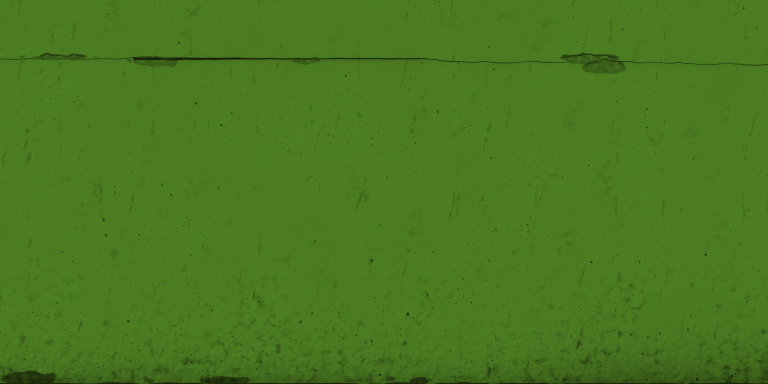
A Shadertoy shader for this texture:

```glsl
// Weathered green plaster: a horizontal crack with flaked chips, faint
// scratches, scattered pits and grime that thickens toward the floor.
// Gradient noise breaks up every layer; all layers add to one darkness value.

const vec3 PAINT = vec3(0.293, 0.488, 0.132);
const vec3 SOOT = vec3(0.065, 0.075, 0.015);
const float MOTTLE = 0.018;
const float GRAIN = 0.04;
const float STAIN = 0.17;
const float SCRATCH = 0.20;
const float PIT = 0.68;
const float GRIME = 0.48;
const float CRACK_Y = 0.847;
const float STRONG_START = 0.349;
const float STRONG_END = 1.135;

// Flaked spots: centre, then radii
const int CHIP_COUNT = 8;
const vec4 CHIPS[CHIP_COUNT] = vec4[](
    vec4(0.160, 0.851, 0.055, 0.006), vec4(0.397, 0.840, 0.048, 0.011),
    vec4(0.800, 0.842, 0.026, 0.006), vec4(1.540, 0.847, 0.066, 0.012),
    vec4(1.575, 0.826, 0.048, 0.017), vec4(0.075, 0.014, 0.065, 0.017),
    vec4(0.585, 0.007, 0.052, 0.010), vec4(1.092, 0.007, 0.026, 0.010));

vec2 hash2(vec2 p) {
    vec3 q = fract(vec3(p.xyx) * vec3(0.1031, 0.1030, 0.0973));
    q += dot(q, q.yzx + 33.33);
    return fract((q.xx + q.yz) * q.zy);
}

float gradientNoise(vec2 p) {
    vec2 i = floor(p), f = fract(p);
    vec2 u = f * f * f * (f * (f * 6.0 - 15.0) + 10.0);
    vec2 e = vec2(0.0, 1.0);
    float a = dot(hash2(i) * 2.0 - 1.0, f);
    float b = dot(hash2(i + e.yx) * 2.0 - 1.0, f - e.yx);
    float c = dot(hash2(i + e.xy) * 2.0 - 1.0, f - e.xy);
    float d = dot(hash2(i + e.yy) * 2.0 - 1.0, f - e.yy);
    return mix(mix(a, b, u.x), mix(c, d, u.x), u.y);
}

float fbm(vec2 p) {
    float sum = 0.0, amp = 1.0;
    for (int i = 0; i < 4; i++) {
        sum += amp * gradientNoise(p);
        p = mat2(1.6, 1.2, -1.2, 1.6) * p + 7.3;
        amp *= 0.55;
    }
    return sum;
}

// One randomly sized pit in some of the cells
float pits(vec2 p, float cells, float density, float size, float aa) {
    vec2 g = p * cells, id = floor(g);
    vec2 r = hash2(id + cells), s = hash2(id + cells * 2.0 + 19.0);
    vec2 q = (fract(g) - mix(vec2(0.2), vec2(0.8), r)) / cells;
    float radius = size * mix(0.5, 1.0, s.y * s.y);
    float d = length(q * vec2(1.0, 0.7 + 0.7 * r.x)) - radius;
    return step(s.x, density) * (1.0 - smoothstep(-aa, aa, d));
}

// Short leaning strokes, one per chosen cell
float scratches(vec2 p, float cells, float density, float aa) {
    vec2 g = p * vec2(cells, cells * 0.6), id = floor(g);
    vec2 r = hash2(id + cells + 5.0), s = hash2(id + cells + 71.0);
    vec2 q = fract(g) - mix(vec2(0.35), vec2(0.65), r);
    q.x -= q.y * mix(-0.15, 0.7, s.y) + 0.1 * gradientNoise(p * 25.0);
    float ends = 1.0 - smoothstep(0.1, 0.34, abs(q.y));
    float width = 0.0015 + 0.003 * r.y;
    float line = 1.0 - smoothstep(width - aa, width + aa, abs(q.x) / cells);
    return step(s.x, density) * line * ends;
}

float crack(vec2 p, float aa) {
    float strong = smoothstep(STRONG_START - 0.004, STRONG_START, p.x)
                 * (1.0 - smoothstep(STRONG_END - 0.05, STRONG_END, p.x));
    float y = CRACK_Y - 0.009 * smoothstep(1.1, 1.2, p.x) - 0.006 * smoothstep(1.6, 1.98, p.x);
    y += fbm(vec2(p.x * 14.0, 3.0)) * mix(0.006, 0.0015, strong);
    float width = mix(0.0012, mix(0.0036, 0.0015, smoothstep(0.36, 0.8, p.x)), strong);
    float line = 1.0 - smoothstep(width - aa, width + aa, abs(p.y - y));
    float faint = 0.5 + 0.5 * gradientNoise(vec2(p.x * 9.0, 8.0));
    float worn = 0.78 + 0.35 * gradientNoise(vec2(p.x * 22.0, 5.0));
    float shade = 0.1 * exp(-abs(p.y - y + 0.004) * 150.0);
    return line * mix(faint, worn, strong) + shade * mix(0.4, 1.0, strong);
}

// Worn patch with a shadowed upper lip
float chips(vec2 p, float aa) {
    float dark = 0.0;
    float ragged = fbm(p * 32.0) * 0.008;
    for (int i = 0; i < CHIP_COUNT; i++) {
        vec2 q = p - CHIPS[i].xy, r = CHIPS[i].zw;
        float d = (length(q / r) - 1.0) * min(r.x, r.y) + ragged;
        float inside = 1.0 - smoothstep(-aa, aa, d);
        float rim = 1.0 - smoothstep(0.0005, 0.0005 + 2.0 * aa, abs(d));
        float depth = CHIPS[i].y < 0.1 ? 0.68 : 0.26;
        float lip = rim * mix(0.3, 0.62, smoothstep(-0.3, 0.6, q.y / r.y));
        dark = max(dark, max(inside * (depth + 0.3 * gradientNoise(p * 70.0)), lip));
    }
    return dark;
}

void mainImage(out vec4 fragColor, in vec2 fragCoord) {
    vec2 p = fragCoord / iResolution.y;
    float aa = 0.7 / iResolution.y;
    float cloud = fbm(p * 4.0 + 2.0), rough = fbm(p * 42.0);
    float low = 1.0 - smoothstep(0.05, 0.42, p.y);
    float right = smoothstep(1.2, 1.75, p.x);

    // Mottled paint with fine relief, coarser near the floor
    float relief = gradientNoise(p * 85.0) - gradientNoise(p * 85.0 + vec2(0.25, -0.35));
    float tone = 1.0 + MOTTLE * cloud + GRAIN * gradientNoise(p * 190.0);
    tone += relief * mix(0.025, 0.13, 1.0 - smoothstep(0.02, 0.17, p.y));

    // Upright stains, broken into flecks, and scratches
    float streak = fbm(p * vec2(15.0, 7.0) + vec2(11.0 - 4.0 * p.y, 11.0));
    float flecks = smoothstep(-0.15, 0.55, rough);
    float dark = STAIN * flecks * smoothstep(0.05, 0.7, streak + 0.15 * low);
    dark += SCRATCH * smoothstep(-0.3, 0.4, rough)
          * (scratches(p, 9.0, 0.35, aa) + scratches(p + 3.7, 15.0, 0.22, aa));

    // Pits gather in clusters and near the floor
    float cluster = smoothstep(-0.2, 0.6, cloud) + 0.7 * low;
    dark += PIT * (pits(p, 20.0, 0.05, 0.0036, aa)
                 + 0.7 * pits(p + 1.3, 46.0, 0.12 * cluster, 0.0024, aa)
                 + 0.5 * pits(p + 4.1, 85.0, 0.14 * cluster, 0.0018, aa));

    // Floor grime, heaviest on the right
    float reach = 0.036 + 0.025 * right + 0.015 * cloud;
    float grime = exp(-p.y / max(reach, 0.018));
    dark += GRIME * (0.85 + 0.3 * right) * grime * (0.75 + 0.5 * rough);
    dark += 0.19 * low * smoothstep(0.1, 0.75, rough + 0.5 * cloud);
    float floorEdge = 0.003 + 0.005 * fbm(vec2(p.x * 12.0, 1.0));
    dark = max(dark, 0.8 * (1.0 - smoothstep(floorEdge - aa, floorEdge + aa, p.y)));

    dark = max(dark, max(crack(p, aa), chips(p, aa)));
    fragColor = vec4(mix(PAINT * tone, SOOT, clamp(dark, 0.0, 1.0)), 1.0);
}
```
